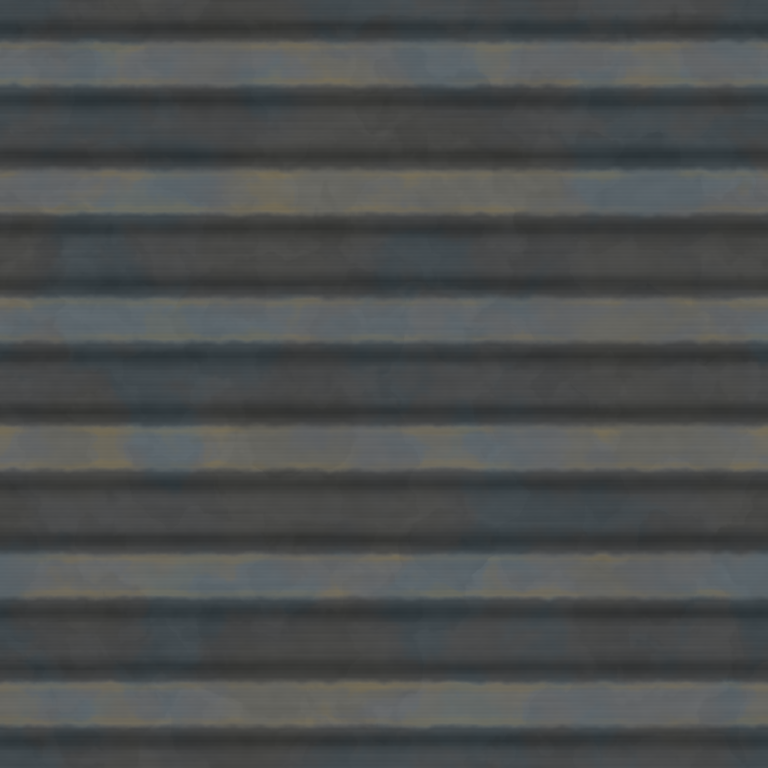
Give the GLSL for this texture, as a three.js fragment shader.

```glsl
// Weathered corrugated metal: six horizontal ridges with worn tan rims,
// dark grooves beside them and flat grey valleys between. Each profile is a
// function of distance to the ridge line, worn by layers of wrapping noise.
#define RIDGES 6.0
#define RIDGE_HALF 0.142
#define RIM_WIDTH 0.027
#define GROOVE_POS 0.285
#define GROOVE_WIDTH 0.068
#define RAGGED 0.045
#define STAIN 0.040
#define GRAIN 0.020
#define BRUSH_LINES 192.0

varying vec2 vUv;

const vec3 RIDGE_GREY = vec3(0.385, 0.395, 0.402);
const vec3 RIM_TAN = vec3(0.425, 0.408, 0.360);
const vec3 VALLEY_GREY = vec3(0.288, 0.292, 0.294);
const vec3 GROOVE_DARK = vec3(0.213, 0.219, 0.220);
const vec3 COOL_TINT = vec3(-0.030, 0.004, 0.022);
const vec3 WARM_TINT = vec3(0.022, 0.008, -0.028);

float hash(vec2 p) {
  vec3 q = fract(vec3(p.xyx) * 0.1031);
  q += dot(q, q.yzx + 33.33);
  return fract((q.x + q.y) * q.z);
}

// Value noise whose lattice wraps after a whole number of cells.
float noise(vec2 uv, vec2 cells, float seed) {
  vec2 p = uv * cells;
  vec2 i = floor(p);
  vec2 f = fract(p);
  f = f * f * (3.0 - 2.0 * f);
  vec2 a = mod(i, cells) + seed;
  vec2 b = mod(i + 1.0, cells) + seed;
  return mix(mix(hash(a), hash(vec2(b.x, a.y)), f.x),
             mix(hash(vec2(a.x, b.y)), hash(b), f.x), f.y);
}

float fbm(vec2 uv, vec2 cells, float seed) {
  float sum = 0.0;
  float gain = 0.5;
  for (int k = 0; k < 5; k++) {
    sum += gain * noise(uv, cells, seed + float(k) * 17.0);
    cells *= 2.0;
    gain *= 0.5;
  }
  return sum / 0.96875;
}

void main() {
  // Wear layers, warped so that the patches have torn outlines.
  vec2 warp = vec2(fbm(vUv, vec2(24.0), 3.0), fbm(vUv, vec2(24.0), 41.0)) - 0.5;
  vec2 worn = vUv + 0.035 * warp;
  float broad = fbm(worn, vec2(7.0), 11.0);
  float patches = fbm(worn, vec2(14.0), 67.0);
  float fine = fbm(vUv, vec2(56.0, 64.0), 23.0);
  float hue = fbm(worn, vec2(9.0), 131.0);

  // Distance to the ridge line; a second copy carries the ragged edges.
  float dist = abs(fract(vUv.y * RIDGES) - 0.5);
  float edgeDist = dist + RAGGED * (fine - 0.5) + 0.6 * RAGGED * (patches - 0.5);

  // Grooves, valleys and the raised ridge.
  float grooveOffset = (dist - GROOVE_POS) / GROOVE_WIDTH;
  float groove = exp(-grooveOffset * grooveOffset);
  vec3 color = mix(VALLEY_GREY, GROOVE_DARK, groove);
  float ridge = 1.0 - smoothstep(RIDGE_HALF - 0.01, RIDGE_HALF + 0.065, edgeDist);
  color = mix(color, RIDGE_GREY, ridge);

  // Tan rims, broken up and spreading into patches on the ridge.
  float rimOffset = (edgeDist - RIDGE_HALF + 0.006) / RIM_WIDTH;
  float rim = exp(-rimOffset * rimOffset) * smoothstep(0.20, 0.62, patches);
  float spread = smoothstep(0.55, 0.64, patches) * ridge * 0.45;
  color = mix(color, RIM_TAN, clamp(rim * 0.95 + spread, 0.0, 1.0));

  // Cool and warm stains, then darker blotches with firm outlines.
  color += COOL_TINT * smoothstep(0.52, 0.70, hue) * 0.8;
  color += WARM_TINT * smoothstep(0.50, 0.34, hue) * (0.25 + 0.5 * ridge);
  color += STAIN * (broad - 0.5);
  color -= 0.018 * smoothstep(0.53, 0.57, broad) * (1.0 - 0.5 * groove);
  color += 0.010 * (smoothstep(0.47, 0.51, patches) - 0.5);

  // Fine grain and thin brushed lines along the metal.
  float brushed = noise(vUv, vec2(10.0, BRUSH_LINES), 89.0) - 0.5;
  color += GRAIN * (fine - 0.5) + 0.016 * brushed;
  color += 0.004 * sin(6.2831853 * BRUSH_LINES * vUv.y);

  gl_FragColor = vec4(color, 1.0);
}
```
